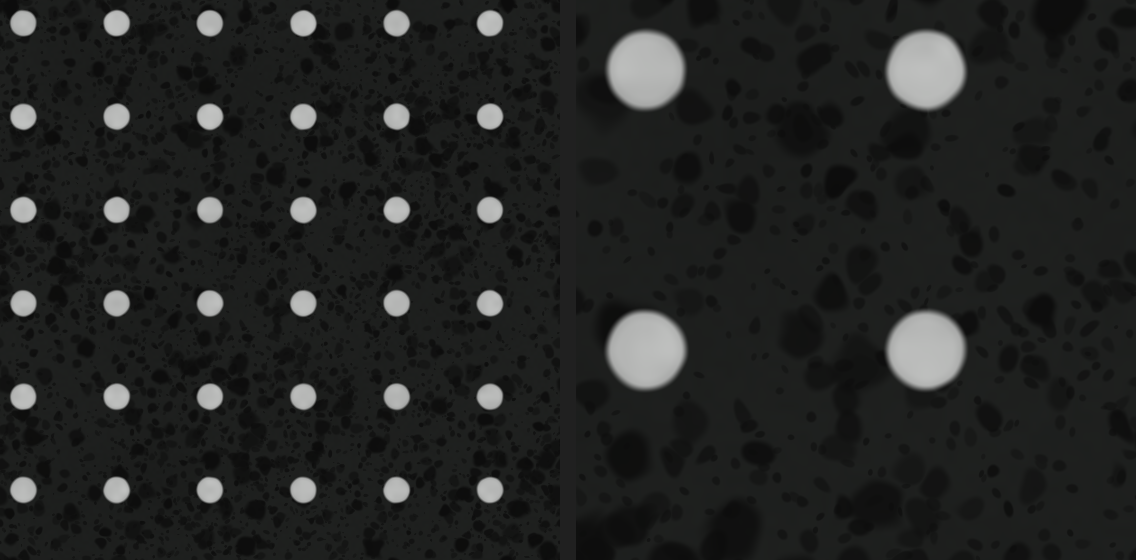
Left: the whole. Right: its middle third, enlarged.
A three.js fragment shader for this pattern:

```glsl
varying vec2 vUv;

const float REPEATS = 6.0;
const vec2 DOT_CENTRE = vec2(0.25, 0.75);   // within a repeat
const float DOT_RADIUS = 0.139;             // in repeats
const float DOT_SOFTNESS = 0.016;
const vec3 DOT_COLOUR = vec3(0.725, 0.73, 0.725);
const vec3 GROUND_COLOUR = vec3(0.114, 0.120, 0.115);
const vec3 BLOTCH_COLOUR = vec3(0.048, 0.048, 0.047);
const vec3 SPECK_COLOUR = vec3(0.22, 0.23, 0.22);
const float WARP = 0.009;

float hash(vec2 p) {
  vec3 q = fract(vec3(p.xyx) * 0.1031);
  q += dot(q, q.yzx + 33.33);
  return fract((q.x + q.y) * q.z);
}

// Wraps a cell index so that the tile closes on itself
vec2 wrapCell(vec2 cell, float grid) {
  return floor(mod(cell + 0.5, grid));
}

float wrappedNoise(vec2 uv, float grid, float seed) {
  vec2 p = uv * grid;
  vec2 cell = floor(p);
  vec2 f = p - cell;
  f = f * f * (3.0 - 2.0 * f);
  float a = hash(wrapCell(cell, grid) + seed);
  float b = hash(wrapCell(cell + vec2(1.0, 0.0), grid) + seed);
  float c = hash(wrapCell(cell + vec2(0.0, 1.0), grid) + seed);
  float d = hash(wrapCell(cell + 1.0, grid) + seed);
  return mix(mix(a, b, f.x), mix(c, d, f.x), f.y);
}

// Scattered soft discs, one candidate per grid cell; radii in cells
float blotches(vec2 uv, float grid, vec2 radii, float density, float seed) {
  vec2 p = uv * grid;
  vec2 home = floor(p);
  float ink = 0.0;
  for (int y = -1; y <= 1; y++) {
    for (int x = -1; x <= 1; x++) {
      vec2 cell = home + vec2(float(x), float(y));
      vec2 id = wrapCell(cell, grid) + seed;
      vec2 centre = cell + vec2(hash(id + 11.3), hash(id + 47.9));
      float size = hash(id + 83.1);
      float radius = mix(radii.x, radii.y, size);
      float cluster = wrappedNoise(cell / grid, 9.0, 5.0) - 0.5;
      float present = step(hash(id + 129.7), density + 0.5 * cluster);
      float strength = mix(0.5, 1.0, hash(id + 171.3));
      float disc = 1.0 - smoothstep(0.65 * radius, 1.2 * radius, length(p - centre));
      ink = max(ink, present * strength * disc);
    }
  }
  return ink;
}

vec3 ground(vec2 uv) {
  // Bend the plane a little so the blotches are not perfect discs
  vec2 bend = vec2(wrappedNoise(uv, 60.0, 13.0), wrappedNoise(uv, 60.0, 71.0)) - 0.5;
  vec2 p = uv + WARP * bend;
  float clear = 1.0 - blotches(p, 26.0, vec2(0.22, 0.48), 0.44, 3.0);
  clear *= 1.0 - 0.85 * blotches(p, 48.0, vec2(0.20, 0.50), 0.54, 211.0);
  clear *= 1.0 - 0.65 * blotches(p, 92.0, vec2(0.15, 0.40), 0.38, 307.0);

  float tone = 0.94 + 0.12 * wrappedNoise(uv, 7.0, 29.0);
  tone += 0.05 * (wrappedNoise(uv, 160.0, 97.0) - 0.5);
  vec3 colour = mix(BLOTCH_COLOUR, GROUND_COLOUR * tone, clear);

  // A few faint pale specks
  float speck = blotches(uv, 150.0, vec2(0.10, 0.22), -0.235, 401.0);
  return mix(colour, SPECK_COLOUR, 0.5 * speck);
}

void main() {
  vec2 p = vUv * REPEATS;
  vec2 id = wrapCell(floor(p), REPEATS);

  // Slight wobble of the outline
  float wobble = 0.006 * (wrappedNoise(vUv, 90.0, 53.0) - 0.5);
  float dist = length(fract(p) - DOT_CENTRE) - DOT_RADIUS + wobble;
  float dotMask = 1.0 - smoothstep(-DOT_SOFTNESS, DOT_SOFTNESS, dist);

  // Each dot has its own grey, cloudy inside and duller at the rim
  float shade = 0.97 + 0.05 * hash(id + 19.0);
  shade += 0.07 * (wrappedNoise(vUv, 72.0, 37.0) - 0.5);
  shade -= 0.07 * smoothstep(-0.045, 0.0, dist);

  vec3 colour = mix(ground(vUv), DOT_COLOUR * shade, dotMask);
  gl_FragColor = vec4(colour, 1.0);
}
```
